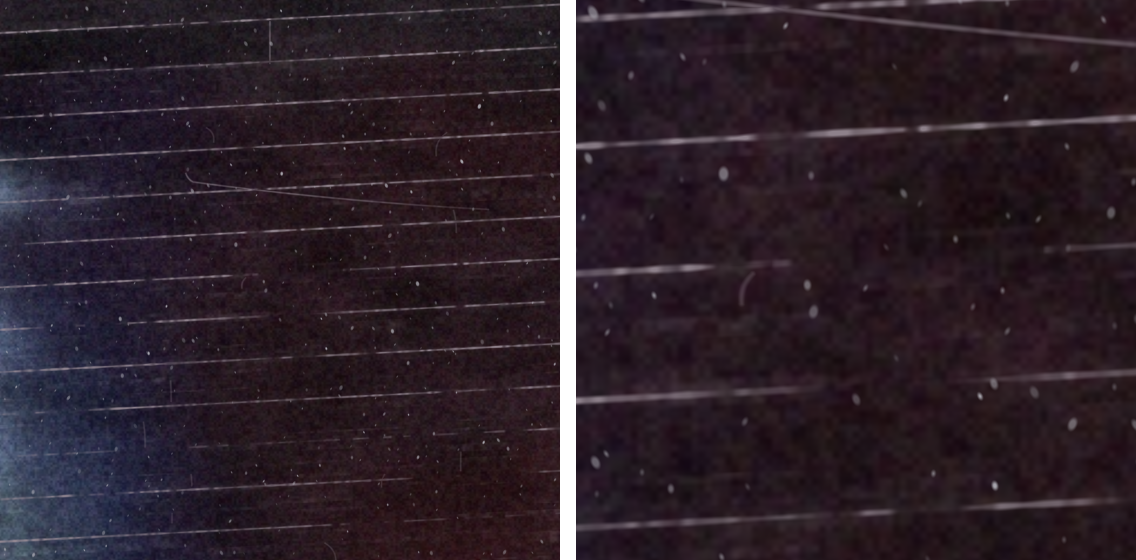
Left, the full canvas; right, a detail of the centre.
A WebGL 2 fragment shader for this texture:

```glsl
#version 300 es
precision highp float;

#define ROW_SPACING 0.0757
#define ROW_OFFSET 0.5625
#define ROW_SLOPE 0.051
#define LINE_HALF_WIDTH 0.0017
#define LINE_STRENGTH 0.74
#define GRAIN 0.115
#define SPECK_DENSITY 0.17
#define SCRATCH_COUNT 11
#define PLUM vec3(0.108, 0.074, 0.140)
#define MAROON vec3(0.146, 0.086, 0.110)
#define NAVY vec3(0.120, 0.128, 0.238)
#define CHALK vec3(0.60, 0.55, 0.59)

uniform vec2 u_resolution;
out vec4 fragColor;

// Integer hash giving two values in 0..1
vec2 hash2(vec2 cell) {
    uvec2 h = uvec2(ivec2(cell)) * uvec2(1597u, 3571u) + uvec2(7919u, 1013u);
    h.x += h.y * 26699u;
    h.y += h.x * 48271u;
    h ^= h >> 15u;
    h.x += h.y * 69621u;
    h.y += h.x * 39373u;
    h ^= h >> 13u;
    return vec2(h & 65535u) / 65535.0;
}

float noise(vec2 p) {
    vec2 i = floor(p), f = fract(p);
    f = f * f * (3.0 - 2.0 * f);
    float low = mix(hash2(i).x, hash2(i + vec2(1, 0)).x, f.x);
    float high = mix(hash2(i + vec2(0, 1)).x, hash2(i + vec2(1, 1)).x, f.x);
    return mix(low, high, f.y);
}

float fbm(vec2 p) {
    float sum = 0.0, weight = 0.5;
    for (int i = 0; i < 4; i++) {
        sum += weight * noise(p);
        p = p * 2.03 + 11.7;
        weight *= 0.5;
    }
    return sum / 0.9375;
}

float cover(float dist, float halfWidth, float px) {
    float soft = max(px, 0.0014);
    return 1.0 - smoothstep(halfWidth - soft, halfWidth + soft, dist);
}

// Gently bowed stroke from a to b
float scratch(vec2 p, vec2 a, vec2 b, float bend, float px) {
    vec2 d = b - a;
    float t = clamp(dot(p - a, d) / dot(d, d), 0.0, 1.0);
    vec2 onCurve = a + d * t + vec2(-d.y, d.x) * bend * 4.0 * t * (1.0 - t);
    return cover(distance(p, onCurve), 0.0014, px);
}

// Dust: at most one elongated speck per grid cell
float specks(vec2 p, float cells, float density, float px) {
    vec2 cell = floor(p * cells);
    vec2 shape = hash2(cell + 211.0), pick = hash2(cell + 57.0);
    vec2 offset = fract(p * cells) - mix(vec2(0.2), vec2(0.8), hash2(cell));
    offset.x += offset.y * (shape.y - 0.5) * 0.8;
    float dist = length(offset * vec2(1.2, 0.85)) / cells;
    float radius = mix(0.0012, 0.0034, shape.x * shape.x * shape.x);
    return step(pick.x, density) * mix(0.35, 1.0, pick.y) * cover(dist, radius, px);
}

vec3 backdrop(vec2 p) {
    vec2 q = p + 0.2 * (vec2(fbm(p * 4.0), fbm(p * 4.0 + 31.0)) - 0.5);
    vec3 color = mix(PLUM, MAROON, smoothstep(0.18, 0.58, q.x));
    float ember = smoothstep(0.4, 0.65, fbm(p * 2.5 + 5.0)) * (1.0 - 0.5 * smoothstep(0.3, 0.5, p.y));
    color += vec3(0.020, -0.006, -0.014) * smoothstep(0.5, 0.85, q.x) * ember;
    color = mix(color, vec3(0.140, 0.118, 0.142), 0.85 * smoothstep(0.76, 0.95, q.y));
    float lower = 1.0 - smoothstep(0.20, 0.62, q.y);
    color = mix(color, NAVY, lower * (1.0 - smoothstep(0.12, 0.46, q.x)));
    // Pale haze along the left edge
    float patchY = (q.y - 0.63) / 0.085;
    float haze = exp(-max(q.x, 0.0) / 0.098) * (lower + 0.8 * exp(-patchY * patchY));
    haze *= mix(0.8, 1.2, fbm(p * vec2(24.0, 16.0)));
    color = mix(color, vec3(0.35, 0.42, 0.51), clamp(haze, 0.0, 0.95));
    // Uneven staining
    return color * (1.0 + 0.75 * (fbm(p * vec2(7.0, 11.0) + 19.0) - 0.5));
}

// Slightly tilted, broken ruled lines with worn, beaded ink
float ruledLines(vec2 p, float px) {
    float row = (p.y - ROW_SLOPE * p.x - ROW_OFFSET) / ROW_SPACING;
    float id = floor(row + 0.5);
    float dist = abs(row - id) * ROW_SPACING + 0.0010 * (noise(vec2(p.x * 70.0, id * 5.0)) - 0.5);
    float fade = smoothstep(0.4, 0.7, p.x) * (1.0 - smoothstep(0.12, 0.32, p.y));
    float bias = 0.3 * (p.y - 0.2) - 0.15 * fade;
    float present = smoothstep(0.22, 0.36, noise(vec2(p.x * 6.0, id * 7.0)) + bias);
    present = max(present, 0.6 * smoothstep(0.5, 0.75, noise(vec2(p.x * 55.0, id * 13.0))));
    float wear = mix(0.35, 1.1, noise(vec2(p.x * 150.0, id * 3.0)));
    wear *= mix(0.5, 1.0, noise(vec2(p.x * 9.0, id * 17.0)));
    wear *= smoothstep(0.05, 0.25, noise(vec2(p.x * 45.0, id * 11.0)));
    float glow = 0.12 * exp(-abs(dist) / 0.004);
    return present * (1.0 - 0.45 * fade) * (1.25 * wear * cover(abs(dist), LINE_HALF_WIDTH, px) + glow);
}

void main() {
    vec2 p = gl_FragCoord.xy / u_resolution.y;
    float px = 1.0 / u_resolution.y;
    vec3 color = backdrop(p);

    // Dark strip at the top left
    float level = p.y - ROW_SLOPE * p.x;
    float strip = smoothstep(0.862, 0.872, level) * (1.0 - smoothstep(0.932, 0.942, level));
    color *= 1.0 - 0.2 * strip * (1.0 - smoothstep(0.46, 0.49, p.x));

    // Grain, with faint sideways streaks
    float grain = 0.55 * noise(p * 250.0) + 0.45 * noise(p * 110.0 + 7.0) - 0.5;
    color += GRAIN * grain * (0.6 + 2.0 * color.b);
    color += 0.03 * (vec3(noise(p * 95.0), noise(p * 95.0 + 40.0), noise(p * 95.0 + 80.0)) - 0.5);
    float streak = smoothstep(0.62, 0.95, noise(vec2(p.x * 7.0, level * 130.0)));
    color += 0.10 * streak * noise(p * vec2(60.0, 9.0)) * noise(p * 140.0);

    // Scratches, the upright tick and the long hooked scrape
    float marks = LINE_STRENGTH * ruledLines(p, px);
    for (int i = 0; i < SCRATCH_COUNT; i++) {
        vec2 start = hash2(vec2(i, 401)), shape = hash2(vec2(i, 733));
        vec2 reach = vec2(0.6 * (shape.x - 0.5), -0.5) * mix(0.02, 0.09, shape.y);
        marks = max(marks, 0.25 * scratch(p, start, start + reach, 0.4 * (shape.x - 0.5), px));
    }
    float tick = scratch(p, vec2(0.482, 0.887), vec2(0.482, 0.961), 0.0, px);
    marks = max(marks, 0.6 * tick * mix(0.6, 1.0, noise(p * 120.0)));
    float scrape = scratch(p, vec2(0.345, 0.675), vec2(0.872, 0.626), -0.01, px);
    scrape = max(scrape, scratch(p, vec2(0.332, 0.690), vec2(0.345, 0.675), -0.1, px));
    scrape *= mix(0.6, 1.0, noise(p * 130.0)) * (1.0 - 0.5 * smoothstep(0.5, 0.87, p.x));
    color = mix(color, CHALK, min(max(marks, 0.6 * scrape), 0.9));

    float dust = max(specks(p, 25.0, SPECK_DENSITY, px), 0.6 * specks(p + 3.0, 47.0, SPECK_DENSITY, px));
    color = mix(color, vec3(0.72, 0.72, 0.75), 0.9 * dust);
    fragColor = vec4(max(color, 0.0), 1.0);
}
```
